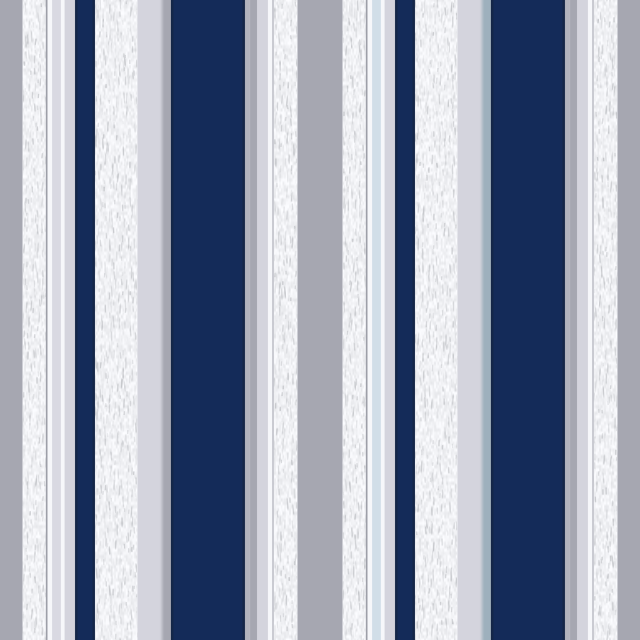
Write a WebGL 2 fragment shader that draws this pattern.

```glsl
#version 300 es
precision highp float;
// Vertical wallpaper stripes in navy, greys and fibrous white, two repeats across.
// Bands are layered by position inside a repeat; the white bands carry wrapped
// cellular dashes and fine grain, and pale strips change tint between repeats.

#define REPEATS 2.0
#define THREADS 384.0
#define SOFTNESS 0.8
#define FLECK_GRID vec2(144.0, 56.0)
#define GRAIN_GRID vec2(384.0, 192.0)
#define FLECK_DEPTH 0.13
#define GRAIN_DEPTH 0.09
#define NAVY vec3(0.08, 0.17, 0.35)
#define NAVY_EDGE vec3(0.08, 0.15, 0.28)
#define GREY vec3(0.65, 0.655, 0.695)
#define PALE vec3(0.83, 0.83, 0.865)
#define WHITE vec3(0.965, 0.968, 0.98)

uniform vec2 u_resolution;
out vec4 fragColor;

float hash(vec2 p) {
    vec3 q = fract(p.xyx * vec3(0.1031, 0.1030, 0.0973));
    q += dot(q, q.yzx + 33.33);
    return fract((q.x + q.y) * q.z);
}

// Value noise that wraps over the canvas
float grain(vec2 uv, vec2 grid) {
    vec2 p = uv * grid;
    vec2 cell = floor(p);
    vec2 f = p - cell;
    f = f * f * (3.0 - 2.0 * f);
    vec2 a = mod(cell, grid);
    vec2 b = mod(cell + 1.0, grid);
    return mix(mix(hash(a), hash(vec2(b.x, a.y)), f.x),
               mix(hash(vec2(a.x, b.y)), hash(b), f.x), f.y);
}

// One slim, slightly slanted dash per wrapped cell
float flecks(vec2 uv) {
    vec2 p = uv * FLECK_GRID;
    vec2 cell = floor(p);
    float ink = 0.0;
    for (int j = -1; j <= 1; j++) {
        for (int i = -1; i <= 1; i++) {
            vec2 neighbour = cell + vec2(i, j);
            vec2 id = mod(neighbour, FLECK_GRID);
            vec2 centre = vec2(hash(id + 7.0), hash(id + 61.0));
            vec2 d = p - neighbour - centre;
            d.x += d.y * (hash(id + 113.0) - 0.5) * 0.5;
            float halfLength = mix(0.2, 0.7, hash(id + 29.0));
            float dash = (1.0 - smoothstep(0.06, 0.28, abs(d.x)))
                       * (1.0 - smoothstep(0.5, 1.0, abs(d.y) / halfLength));
            ink = max(ink, dash * hash(id + 179.0));
        }
    }
    return ink;
}

// Coverage of a stripe from a to b, with edges softened by w
float band(float x, float a, float b, float w) {
    return smoothstep(a - w, a + w, x) - smoothstep(b - w, b + w, x);
}

// Navy stripe with a darker rim
vec3 navyStripe(vec3 base, float x, float a, float b, float w) {
    float rim = 1.0 - smoothstep(1.5, 4.5, min(x - a, b - x));
    return mix(base, mix(NAVY, NAVY_EDGE, rim), band(x, a, b, w));
}

void main() {
    vec2 uv = gl_FragCoord.xy / u_resolution;
    float column = uv.x * REPEATS;
    float x = fract(column) * THREADS;
    float w = max(SOFTNESS, 0.6 * THREADS * REPEATS / u_resolution.x);
    float cool = mod(floor(column), 2.0);

    // Fibrous white bands
    float fibre = band(x, 27.0, 55.0, w) + band(x, 114.0, 165.0, w)
                + band(x, 328.5, 357.0, w);
    float wear = FLECK_DEPTH * flecks(uv) + GRAIN_DEPTH * (grain(uv, GRAIN_GRID) - 0.3);
    vec3 color = WHITE - fibre * wear * vec3(1.0, 0.98, 0.96);

    // Wide grey stripe, split by the repeat boundary
    color = mix(color, GREY, 1.0 - band(x, 27.0, 357.0, w));

    // Pale strips; the second repeat leans to a cool blue
    vec3 tinted = mix(PALE + 0.02, vec3(0.82, 0.87, 0.91), cool);
    color = mix(color, tinted, band(x, 62.5, 73.0, w));
    color = mix(color, PALE, band(x, 77.5, 90.0, w));
    color = mix(color, PALE, band(x, 165.0, 193.0, w));
    color = mix(color, PALE, band(x, 308.5, 321.5, w));

    // Grey shadows beside the wide navy stripe
    vec3 shadow = mix(GREY, vec3(0.62, 0.69, 0.74), cool);
    color = mix(color, mix(PALE, shadow, smoothstep(191.0, 198.0, x)),
                band(x, 191.0, 205.0, w));
    color = mix(color, GREY + 0.05, band(x, 294.0, 300.0, w));
    color = mix(color, GREY, band(x, 300.0, 308.5, w));

    // Hairlines
    color = mix(color, GREY * 0.95, band(x, 55.0, 57.0, w));
    color = mix(color, GREY, 0.8 * band(x, 326.8, 328.4, w));

    // Navy stripes
    color = navyStripe(color, x, 90.0, 114.0, w);
    color = navyStripe(color, x, 205.0, 294.0, w);

    fragColor = vec4(color, 1.0);
}
```
